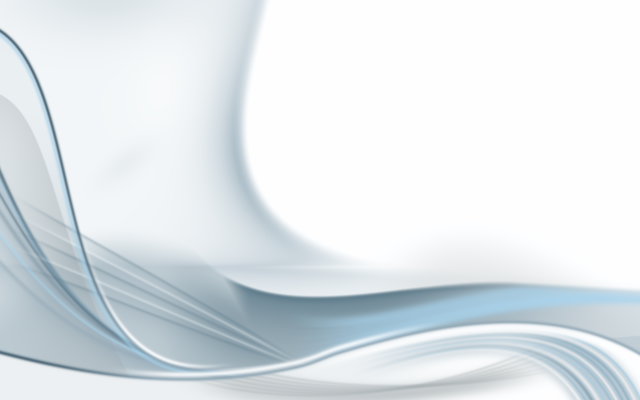
Write a Shadertoy shader that draws this background.

```glsl
// Flowing blue-grey veils and glossy ribbons sweeping across a white field.

const vec2 CANVAS = vec2(160, 100);  // working units, y runs downwards
const vec3 WHITE = vec3(0.995, 0.998, 1.0);
const vec3 PALE = vec3(0.945, 0.96, 0.968);
const vec3 MIST = vec3(0.73, 0.785, 0.815);
const vec3 STEEL = vec3(0.56, 0.65, 0.705);
const vec3 DEEP = vec3(0.36, 0.475, 0.535);
const vec3 INK = vec3(0.2, 0.31, 0.38);
const vec3 GREY = vec3(0.66, 0.69, 0.7);
const vec3 SKY = vec3(0.66, 0.83, 0.93);
const float LEAF_STRANDS = 7.0, CROSS_STRANDS = 5.0, GLOW_STRANDS = 7.0;
const float FAN_STRANDS = 11.0, FLOOR_STRANDS = 6.0;

vec3 col = WHITE;

void paint(vec3 tone, float amount) { col = mix(col, tone, amount); }

float ramp(float a, float b, float v) { return smoothstep(a, b, v); }

float hash(float n) {
  n = fract(n * 0.1031 + 0.37);
  n *= n + 33.33;
  return fract(n * (n + n));
}

float bezier(vec4 k, float t) {
  float s = 1.0 - t;
  return dot(k, vec4(s * s * s, 3.0 * s * s * t, 3.0 * s * t * t, t * t * t));
}

float slope(vec4 k, float t) {
  float s = 1.0 - t;
  return dot(k.yzw - k.xyz, vec3(s * s, 2.0 * s * t, t * t));
}

// Signed distance to a cubic with ascending x; positive on the +y side
float side(vec2 p, vec4 kx, vec4 ky) {
  float t = 0.5, jump = 0.25;
  for (int i = 0; i < 11; i++) {
    t += bezier(kx, t) < p.x ? jump : -jump;
    jump *= 0.5;
  }
  vec2 along = normalize(vec2(slope(kx, t), slope(ky, t)));
  return dot(p - vec2(bezier(kx, t), bezier(ky, t)), vec2(-along.y, along.x));
}

float stroke(float d, float width) { return exp(-d * d / (width * width)); }

float fold(float d, float width) {
  return ramp(0.0, 0.6, d) * exp(-max(d, 0.0) / width);
}

float blob(vec2 p, vec2 centre, vec2 size) { return stroke(length((p - centre) / size), 1.0); }

void mainImage(out vec4 fragColor, in vec2 fragCoord) {
  vec2 p = fragCoord / iResolution.xy * CANVAS;
  p.y = CANVAS.y - p.y;
  float x = p.x, px = CANVAS.y / iResolution.y;
  col = WHITE;

  // Main contours
  float wave = side(p.yx, vec4(0, 25, 62.5, 66.7), vec4(68.1, 62.5, 46.9, 110.4));
  float crest = side(p, vec4(44.8, 60.4, 100, 129.2), vec4(56.3, 86.5, 68.8, 70.4));
  float hump = side(p, vec4(12.5, 31, 48, 62.5), vec4(62.5, 49, 62.5, 69));
  float leaf = side(p, vec4(0, 22.9, 10.4, 54.2), vec4(7.7, 22.9, 95.8, 92.3));
  float pleat = side(p, vec4(0, 12.5, 13.5, 27), vec4(23.3, 29, 56, 83));
  float keel = side(p, vec4(0, 41.7, 66.7, 97.9), vec4(88.1, 99, 95.8, 85));
  float rim = side(p, vec4(72.9, 100, 133.3, 160), vec4(91.9, 83.3, 73.2, 88.5));
  float veil = side(p, vec4(89.6, 112.5, 129, 160), vec4(63.5, 49, 52, 73));
  float base = mix(keel, rim, ramp(73.0, 85.0, x));
  float below = ramp(-px, px, base), above = 1.0 - below;

  // Pale sheet with a shaded rolling edge
  float sheet = ramp(0.0, 4.0, -wave) * (1.0 - ramp(85.0, 125.0, x));
  paint(PALE, 0.85 * sheet);
  paint(MIST, 0.42 * sheet * blob(p, vec2(27, -2), vec2(24, 11)));
  paint(MIST, 0.2 * sheet * blob(p + vec2(0, 0.6 * (x - 33.0)), vec2(32, 40), vec2(7, 4)));
  paint(WHITE, 0.6 * sheet * blob(p, vec2(43, 24), vec2(11, 16)));
  float roll = ramp(0.0, 4.5, -wave) * exp(min(wave + 2.0, 0.0) / 5.5);
  roll *= (0.5 + 0.5 * stroke(p.y - 42.0, 22.0)) * (1.0 - 0.85 * ramp(62.0, 112.0, x));
  paint(STEEL, roll);

  // Faint veil rising on the right
  paint(GREY, 0.26 * ramp(0.0, 15.0, veil) * ramp(85.0, 112.0, x) * above);

  // Dark ribbon body
  float body = ramp(-0.4, 0.8 + 0.05 * max(x - 100.0, 0.0), crest) * above;
  body *= max(ramp(-1.0, 12.0, hump), ramp(52.0, 63.0, x));
  float depth = exp(-abs(crest) / 16.0) * ramp(36.0, 60.0, x) * (1.0 - ramp(90.0, 155.0, x));
  paint(mix(MIST, DEEP, depth), body * (0.92 - 0.35 * ramp(125.0, 160.0, x)));
  paint(DEEP, 0.6 * body * stroke(crest - 0.6, 1.0) * ramp(52.0, 65.0, x));

  // Translucent leaf at the left, with its strands
  float inside = ramp(-px, px, leaf) * above;
  paint(MIST, inside * (0.15 + 0.5 * ramp(22.0, 85.0, p.y)));
  paint(GREY, 0.4 * inside * fold(pleat, 16.0));
  for (float i = 0.0; i < LEAF_STRANDS; i++) {
    float k = i / (LEAF_STRANDS - 1.0), r = hash(i + 3.0);
    float d = side(p, mix(vec4(0, 8, 20, 46), vec4(0, 12, 26, 50), k),
                   mix(vec4(43, 62, 85, 92), vec4(65.6, 78, 90, 92.5), k * k));
    vec3 tone = mod(i, 3.0) == 2.0 ? SKY : mix(INK, STEEL, k);
    paint(tone, inside * (0.65 - 0.3 * r) * stroke(d, 0.35 + 0.3 * r));
    paint(STEEL, 0.22 * inside * fold(d, 3.0));
  }

  // Fine lines crossing the body
  for (float i = 0.0; i < CROSS_STRANDS; i++) {
    float d = side(p, vec4(0, 20, 45, 76), vec4(47, 59, 72, 91) + i * vec4(4.5, 3, 2.5, 0.3));
    float fade = above * ramp(0.0, 20.0, x) * (1.0 - ramp(60.0, 78.0, x));
    paint(mod(i, 2.0) > 0.5 ? PALE : DEEP, 0.32 * fade * stroke(d, 0.4));
    paint(DEEP, 0.13 * fade * fold(d, 3.0));
  }

  // Blue sheen through the ribbon
  for (float i = 0.0; i < GLOW_STRANDS; i++) {
    float k = i / (GLOW_STRANDS - 1.0), r = hash(i + 11.0);
    float d = side(p, mix(vec4(69, 87, 104, 138), vec4(74, 95, 118, 160), k),
                   mix(vec4(78, 85, 75, 71.5), vec4(91, 86, 74, 75), k));
    paint(SKY, body * ramp(69.0, 92.0, x) * (0.25 + 0.4 * r) * stroke(d, 0.4 + 1.1 * r));
  }

  // Soft arcs under the ribbon
  paint(GREY, 0.09 * below * (1.0 - ramp(55.0, 140.0, x)));
  for (float i = 0.0; i < FLOOR_STRANDS; i++) {
    float k = i / (FLOOR_STRANDS - 1.0);
    float d = side(p, vec4(40, 66, 108, 140) + 9.0 * k, mix(vec4(92, 103, 101, 84), vec4(88, 99, 99, 90), k));
    float fade = below * ramp(42.0, 62.0, x) * (1.0 - ramp(118.0, 146.0, x));
    paint(GREY, fade * (0.3 * stroke(d, 0.4) + 0.16 * stroke(d - 1.5, 2.0)));
  }

  // Fan of strands curling into the lower right corner
  float corner = ramp(125.0, 150.0, x);
  for (float i = 0.0; i < FAN_STRANDS; i++) {
    float k = i / (FAN_STRANDS - 1.0), r = hash(i + 29.0);
    float d = side(p, mix(vec4(82, 118, 150, 161), vec4(88, 112, 136, 147), k),
                   mix(vec4(89.5, 82, 74, 102), vec4(95, 86, 81, 104), k));
    float fade = below * ramp(84.0, 118.0, x);
    paint(mix(MIST, STEEL, corner), fade * (0.16 + 0.2 * corner) * stroke(d - 0.6, 1.6));
    vec3 tone = mod(i, 3.0) == 1.0 ? WHITE : mix(SKY, DEEP, r);
    paint(tone, fade * (0.25 + 0.45 * corner) * stroke(d, 0.3 + 0.3 * r));
  }

  // Crisp outlines and highlights
  float tip = 1.0 - ramp(42.0, 60.0, x);
  paint(mix(INK, STEEL, ramp(10.0, 35.0, x)), 0.85 * tip * stroke(leaf, 0.45));
  paint(SKY, 0.6 * tip * stroke(leaf - 0.9, 0.5));
  paint(WHITE, 0.85 * tip * stroke(leaf + 0.8, 0.5) * ramp(18.0, 34.0, x));
  paint(mix(INK, STEEL, ramp(5.0, 45.0, x)), 0.8 * stroke(base, 0.5));
  paint(WHITE, 0.85 * stroke(base + 1.2, 0.7) * ramp(25.0, 45.0, x) * (1.0 - ramp(85.0, 115.0, x)));
  paint(WHITE, 0.8 * stroke(base - 1.6, 0.9) * ramp(72.0, 95.0, x));
  fragColor = vec4(col, 1.0);
}
```
